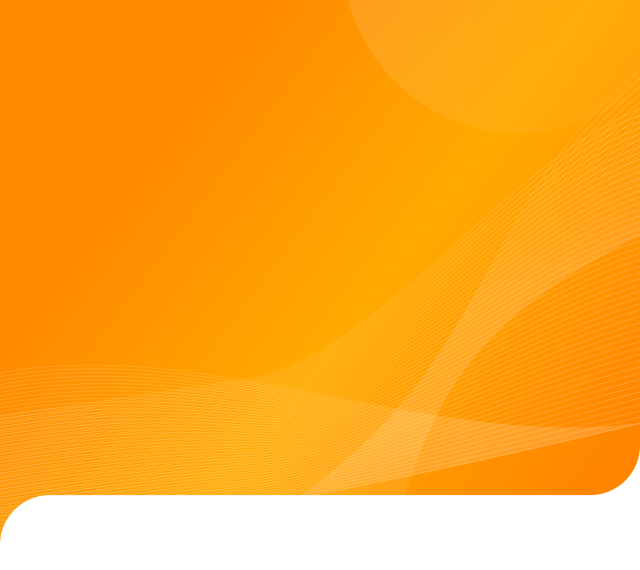
A WebGL 2 fragment shader for this background:

```glsl
#version 300 es
precision highp float;

uniform vec2 u_resolution;
out vec4 fragColor;

// Coverage of evenly spaced thin strands; k runs from 0 to count across the ribbon
float strands(float k, float count) {
    float density = max(length(vec2(dFdx(k), dFdy(k))), 1e-5);
    float halfWidth = 0.0008 * u_resolution.x;
    float dist = abs(fract(k + 0.5) - 0.5) / density;
    float thin = clamp(halfWidth + 0.5 - dist, 0.0, 1.0);
    float solid = min(1.0, 2.0 * halfWidth * density);
    float inside = clamp(k / density + 1.0, 0.0, 1.0)
                 * clamp((count - k) / density + 1.0, 0.0, 1.0);
    return inside * mix(thin, solid, smoothstep(0.35, 0.7, density));
}

// Signed distance to a quadrant with a rounded corner
float roundedCorner(vec2 q, float radius) {
    return length(max(q, 0.0)) + min(max(q.x, q.y), 0.0) - radius;
}

void main() {
    vec2 p = gl_FragCoord.xy / u_resolution.x;
    float x = p.x, y = p.y;

    // Diagonal gradient with a bright band
    float t = 0.8 * x - 0.6 * y + 0.534;
    vec3 color = mix(vec3(1.0, 0.54, 0.0), vec3(1.0, 0.668, 0.0),
                     clamp((t - 0.332) / 0.41, 0.0, 1.0));
    color = mix(color, vec3(1.0, 0.52, 0.0), clamp((t - 0.742) / 0.456, 0.0, 1.0));

    // Pale disc, fading to the lower right
    float disc = length(p - vec2(0.814, 0.961)) - 0.279;
    float discAlpha = mix(0.11, 0.03, smoothstep(0.55, 1.0, x + 0.4 * (0.89 - y)));
    color = mix(color, vec3(1.0), discAlpha * clamp(0.5 - disc * u_resolution.x, 0.0, 1.0));

    // Two sheets of strands sharing a lower edge
    float d = 1.0 - x;
    float lower = 0.229 - 0.24 * d + 0.04 * d * d;
    float swell = 0.308 + x * (0.18 + x * (-0.73 + x * 0.471));
    float rise = 0.24 + 0.15 * x + 0.338 * smoothstep(0.38, 1.06, x);
    float swellLines = strands(46.0 * (swell - y) / max(swell - lower, 5e-4), 46.0);
    float riseLines = strands(50.0 * (rise - y) / max(rise - lower, 5e-4), 50.0);

    // Steep ribbon, its sides given as x along y
    float h = y - 0.45;
    float e = y - 0.117;
    float left = 0.753 + h * (0.55 + h * (-0.15 + h * 2.2));
    float right = 0.6315 + e * (0.348 + 3.4 * e * e);
    float steepLines = strands(50.0 * (x - left) / max(right - left, 5e-4), 50.0);

    color = mix(color, vec3(1.0), 0.15 * swellLines);
    color = mix(color, vec3(1.0), 0.17 * riseLines);
    color = mix(color, vec3(1.0), 0.13 * steepLines);

    // White floor: convex corner at the left, concave at the right
    float sheet = roundedCorner(vec2(0.078 - x, y - 0.039), 0.078);
    float panel = roundedCorner(vec2(x - 0.922, 0.195 - y), 0.078);
    float floorEdge = x < 0.5 ? sheet : -panel;
    color = mix(color, vec3(1.0), clamp(0.5 - floorEdge * u_resolution.x, 0.0, 1.0));

    fragColor = vec4(color, 1.0);
}
```
